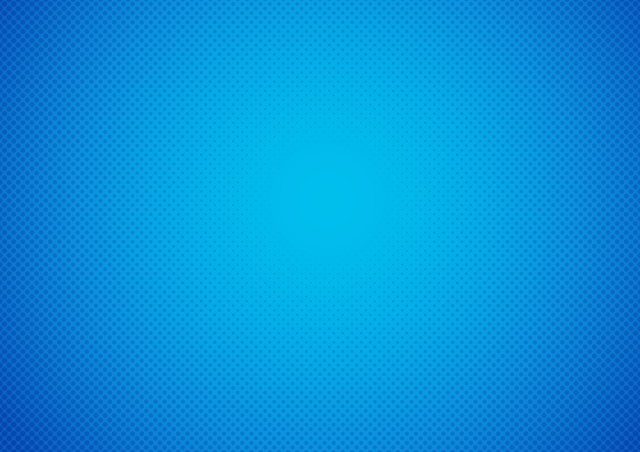
A Shadertoy shader for this background:

```glsl
// A blue radial glow, light near the middle and deep towards the corners,
// overlaid with a staggered halftone screen whose dots grow with distance.
// Lengths are in canvas heights; dot sizes are in units of the dot pitch.

#define GLOW_CENTER vec2(0.511, 0.557)
#define GLOW_FALLOFF 1.6
#define DOT_COLUMNS 70.0
#define DOT_START 0.10
#define DOT_FULL 0.85
#define DOT_MAX_RADIUS 0.31
#define DOT_SHADE vec3(0.012, 0.095, 0.065)

const vec3 CYAN = vec3(0.00, 0.75, 0.93);
const vec3 AZURE = vec3(0.04, 0.53, 0.845);
const vec3 COBALT = vec3(0.03, 0.31, 0.71);

// Three-stop radial gradient
vec3 glowColor(float radius) {
    float t = pow(radius, GLOW_FALLOFF) / 0.4;
    vec3 inner = mix(CYAN, AZURE, clamp(t, 0.0, 1.0));
    return mix(inner, COBALT, clamp(t - 1.0, 0.0, 1.0));
}

// Distance to the nearest dot centre on a diagonal lattice
float latticeDistance(vec2 p) {
    vec2 diagonal = vec2(p.x - p.y, p.x + p.y);
    return length(fract(diagonal) - 0.5) * inversesqrt(2.0);
}

void mainImage(out vec4 fragColor, in vec2 fragCoord) {
    float aspect = iResolution.x / iResolution.y;
    vec2 p = fragCoord / iResolution.y;
    float radius = length(p - GLOW_CENTER * vec2(aspect, 1.0));
    float pitch = aspect / DOT_COLUMNS;

    // Dots swell outwards and fade away when smaller than a pixel
    float growth = clamp((radius - DOT_START) / (DOT_FULL - DOT_START), 0.0, 1.0);
    float dotRadius = DOT_MAX_RADIUS * pow(growth, 0.6);
    float soft = 0.75 / (iResolution.y * pitch);
    float dist = latticeDistance(p / pitch);
    float dotMask = 1.0 - smoothstep(dotRadius - soft, dotRadius + soft, dist);
    dotMask *= min(1.0, dotRadius / soft);

    // Shade dots and lift the gaps, keeping the gradient's mean tone
    float coverage = 6.2832 * dotRadius * dotRadius;
    vec3 color = glowColor(radius) - DOT_SHADE * (dotMask - coverage);
    fragColor = vec4(clamp(color, 0.0, 1.0), 1.0);
}
```
